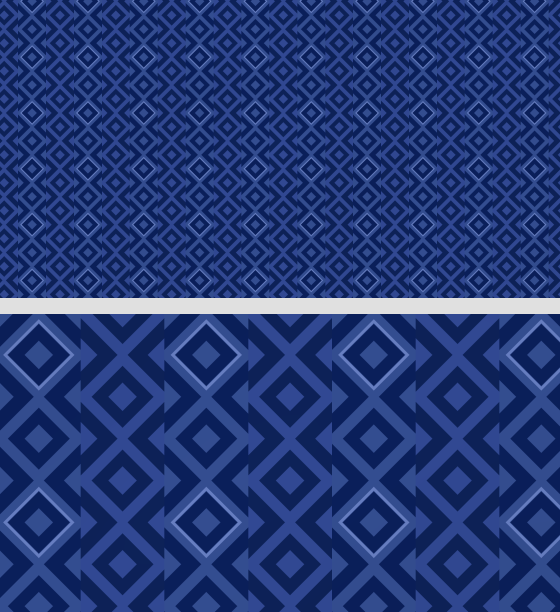
Top: the whole. Bottom: its middle third, enlarged.
Reproduce this pattern procedurally as a Shadertoy shader.

```glsl
// Woven blue lattice: staggered columns of nested diamonds whose bands cross as X shapes.
// Each column folds into one cell, banded by diamond distance and cut at its sides,
// which leaves arrowheads at the seams. Every second diamond of alternate columns is outlined.

// Soft step across a diamond edge.
float edge(float limit, float r, float blur) {
    return smoothstep(limit - blur, limit + blur, r);
}

// Broad, faint drift of the dye from layered sines, about -1 to 1.
float dyeDrift(vec2 p) {
    return 0.5 * sin(p.x * 1.7 + 0.8 * sin(p.y * 1.3)) + 0.5 * sin(p.y * 2.3 - p.x * 0.9);
}

// One unit of p holds two columns and two diamonds per column.
vec3 lattice(vec2 p, float blur) {
    float column = floor(p.x * 2.0 + 0.5);
    float odd = mod(column, 2.0);
    float y = p.y - 0.25 * odd;
    float row = floor(y * 2.0 + 0.5);
    vec2 q = vec2(p.x - 0.5 * column, y - 0.5 * row);
    float r = abs(q.x) + abs(q.y);

    // Centre, crossing band and side triangles
    float light = 1.0 - edge(0.085, r, blur)
                + edge(0.185, r, blur) - edge(0.28, r, blur)
                + edge(0.40, r, blur);
    vec3 navy = mix(vec3(0.04, 0.12, 0.35), vec3(0.05, 0.13, 0.34), odd);
    vec3 blue = mix(vec3(0.20, 0.30, 0.56), vec3(0.19, 0.28, 0.57), odd);
    vec3 color = mix(navy, blue, light);

    // Pale outline
    float outlined = (1.0 - odd) * (1.0 - mod(row, 2.0));
    float outline = edge(0.189, r, blur) - edge(0.213, r, blur);
    return mix(color, vec3(0.40, 0.49, 0.75), outline * outlined);
}

void mainImage(out vec4 fragColor, in vec2 fragCoord) {
    float scale = 10.03 / iResolution.x;
    vec2 center = vec2(0.575, 0.314);
    vec3 color = vec3(0.0);

    // Average nine samples to smooth the column seams
    for (int i = 0; i < 9; i++) {
        vec2 offset = vec2(i % 3 - 1, i / 3 - 1) / 3.0;
        color += lattice((fragCoord + offset) * scale - center, 0.4 * scale);
    }
    color /= 9.0;
    color *= 1.0 + 0.012 * dyeDrift(fragCoord * scale);
    fragColor = vec4(color, 1.0);
}
```
